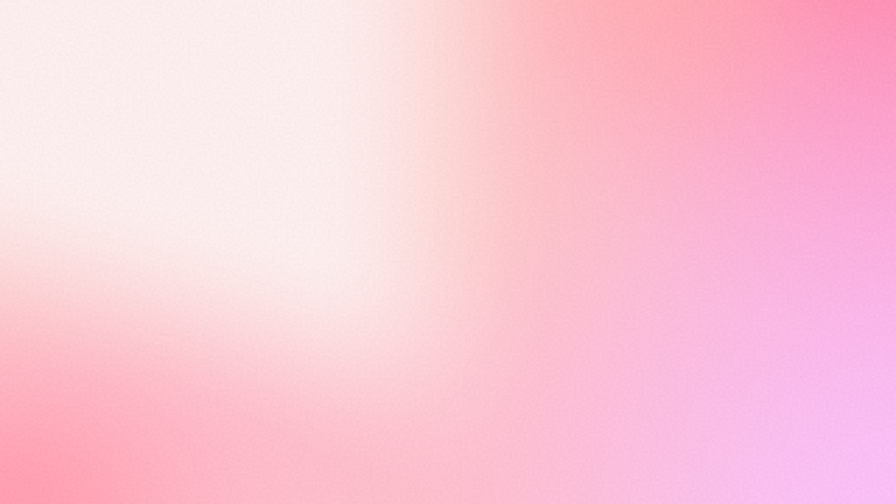
A Shadertoy shader for this background:

```glsl
const vec3 CREAM  = vec3(0.985, 0.930, 0.930);
const vec3 PEACH  = vec3(0.985, 0.785, 0.775);
const vec3 PINK   = vec3(0.990, 0.745, 0.800);
const vec3 CORAL  = vec3(1.000, 0.620, 0.690);
const vec3 SALMON = vec3(1.000, 0.670, 0.690);
const vec3 ROSE   = vec3(0.990, 0.570, 0.710);
const vec3 ORCHID = vec3(0.975, 0.750, 0.960);

const float GRAIN_CELLS = 180.0;
const float GRAIN_STRENGTH = 0.018;

// Soft elliptical falloff, 1 at the centre
float glow(vec2 p, vec2 centre, vec2 radius) {
    vec2 d = (p - centre) / radius;
    return exp(-dot(d, d));
}

vec2 hashGradient(vec2 cell) {
    vec3 q = fract(vec3(cell.xyx) * vec3(0.1031, 0.1030, 0.0973));
    q += dot(q, q.yzx + 33.33);
    float angle = 6.2832 * fract((q.x + q.y) * q.z);
    return vec2(cos(angle), sin(angle));
}

float cornerNoise(vec2 cell, vec2 f, vec2 corner) {
    return dot(hashGradient(cell + corner), f - corner);
}

float gradientNoise(vec2 p) {
    vec2 cell = floor(p);
    vec2 f = fract(p);
    vec2 w = f * f * f * (f * (f * 6.0 - 15.0) + 10.0);
    float low = mix(cornerNoise(cell, f, vec2(0.0, 0.0)),
                    cornerNoise(cell, f, vec2(1.0, 0.0)), w.x);
    float high = mix(cornerNoise(cell, f, vec2(0.0, 1.0)),
                     cornerNoise(cell, f, vec2(1.0, 1.0)), w.x);
    return mix(low, high, w.y);
}

vec3 blendedColour(vec2 uv) {
    // Peach above, pink below
    vec3 colour = mix(PINK, PEACH, smoothstep(0.1, 0.65, uv.y));

    // Right side, orchid rising to rose
    vec3 rightColour = mix(ORCHID, ROSE, pow(uv.y, 1.6));
    colour = mix(colour, rightColour, smoothstep(0.45, 1.0, uv.x));

    // Warm glow on the top edge
    colour = mix(colour, SALMON, 0.6 * glow(uv, vec2(0.74, 1.0), vec2(0.13, 0.25)));

    // Pale field with a steep right edge and a slanted lower edge
    float rightFade = 1.0 - smoothstep(0.34, 0.62, uv.x);
    float lowerFade = smoothstep(0.25, 0.70, uv.y + 0.5 * uv.x);
    colour = mix(colour, CREAM, rightFade * lowerFade);

    // Coral glow in the lower left corner
    return mix(colour, CORAL, glow(uv, vec2(0.0), vec2(0.20, 0.24)));
}

void mainImage(out vec4 fragColor, in vec2 fragCoord) {
    vec2 uv = fragCoord / iResolution.xy;
    vec2 p = fragCoord / iResolution.y;
    float grain = GRAIN_STRENGTH * gradientNoise(p * GRAIN_CELLS);
    fragColor = vec4(clamp(blendedColour(uv) + grain, 0.0, 1.0), 1.0);
}
```
